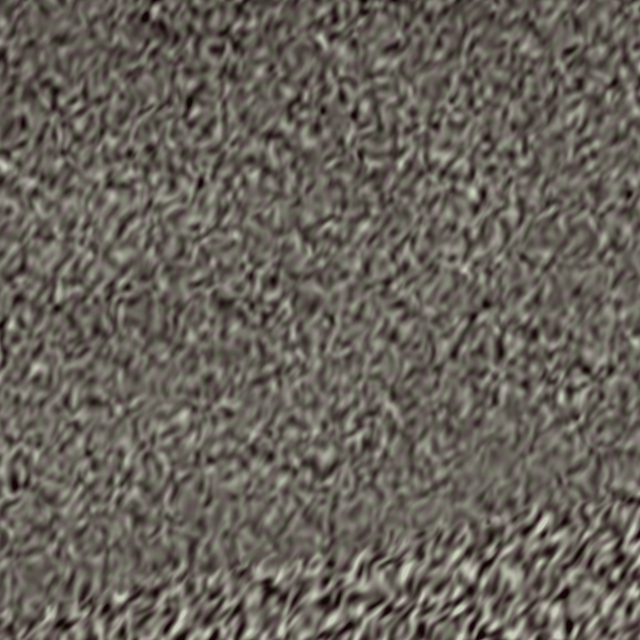
Reproduce this texture procedurally as a WebGL 1 fragment shader.

```glsl
precision highp float;
// Draws grey-brown woven cloth with slanted grain and a coarser, starker strip along the bottom.

uniform vec2 u_resolution;

const vec3 DARK_YARN = vec3(0.20, 0.16, 0.15);
const vec3 LIGHT_YARN = vec3(0.62, 0.62, 0.57);
const vec3 STRIP_TINT = vec3(0.005, 0.0, 0.0);
const vec3 GREEN_TINT = vec3(-0.03, 0.035, -0.03);

// Sine-free hash giving a vector in -1..1
vec2 hash2(vec2 cell) {
  vec3 q = fract(cell.xyx * vec3(0.1031, 0.1030, 0.0973));
  q += dot(q, q.yzx + 33.33);
  return fract((q.xx + q.yz) * q.zy) * 2.0 - 1.0;
}

// Gradient noise, centred on zero
float gradientNoise(vec2 p) {
  vec2 cell = floor(p);
  vec2 f = p - cell;
  vec2 w = f * f * f * (f * (f * 6.0 - 15.0) + 10.0);
  vec2 e = vec2(1.0, 0.0);
  float a = dot(hash2(cell), f);
  float b = dot(hash2(cell + e.xy), f - e.xy);
  float c = dot(hash2(cell + e.yx), f - e.yx);
  float d = dot(hash2(cell + e.xx), f - e.xx);
  return mix(mix(a, b, w.x), mix(c, d, w.x), w.y);
}

// Noise stretched along a direction; density is cells along and across it
float strands(vec2 p, float degrees, vec2 density, float seed) {
  float angle = radians(degrees);
  vec2 along = vec2(cos(angle), sin(angle));
  vec2 across = vec2(-along.y, along.x);
  return gradientNoise(vec2(dot(p, along), dot(p, across)) * density + seed);
}

// Two crossing strand layers, bent gently so that rows never line up
float weave(vec2 p, float degrees, float spread, vec2 density, float seed) {
  vec2 bend = vec2(gradientNoise(p * 22.0 + seed), gradientNoise(p * 22.0 + seed + 57.0));
  vec2 q = p + bend * 0.012;
  float mainGrain = strands(q, degrees, density, seed + 113.0);
  float crossGrain = strands(q, degrees + spread, density * vec2(1.2, 0.95), seed + 271.0);
  return mainGrain * 0.8 + crossGrain * 0.6;
}

// Broad light and shade: a dim top, dimmest at the left, and soft patches
float shade(vec2 p) {
  float top = smoothstep(0.65, 1.05, p.y);
  float patches = gradientNoise(p * 5.0 + 19.0) * 0.14;
  return patches - top * mix(0.17, 0.09, p.x);
}

// Coverage of the lower strip, with a slanted edge frayed by the grain
float stripMask(vec2 p, float grain) {
  float edge = 0.04 + 0.19 * p.x + 0.02 * gradientNoise(p * 9.0 + 41.0);
  return smoothstep(-0.014, 0.014, edge - p.y + grain * 0.02);
}

void main() {
  vec2 p = gl_FragCoord.xy / min(u_resolution.x, u_resolution.y);

  // Fine cloth above, longer parallel strands in the strip
  float cloth = weave(p, 58.0, 32.0, vec2(42.0, 76.0), 7.0);
  float strip = weave(p, 51.0, 14.0, vec2(32.0, 80.0), 401.0);
  float mask = stripMask(p, cloth);

  // Grain contrast drifts slowly and fades just above the strip
  float nearStrip = 1.0 - smoothstep(0.0, 0.22, p.y - 0.04 - 0.19 * p.x);
  float drift = 1.0 + 0.5 * gradientNoise(p * 6.0 + 83.0);
  float clothTone = 0.50 + shade(p) + cloth * 1.25 * drift * (1.0 - 0.22 * nearStrip);
  float stripTone = 0.53 + strip * 2.1;
  float tone = clamp(mix(clothTone, stripTone, mask), -0.3, 1.4);

  // Yarn colour with faint green and purple flecks
  vec3 color = mix(DARK_YARN, LIGHT_YARN, tone) + STRIP_TINT * mask;
  color += GREEN_TINT * gradientNoise(p * 55.0 + 151.0);
  gl_FragColor = vec4(clamp(color, 0.0, 1.0), 1.0);
}
```
